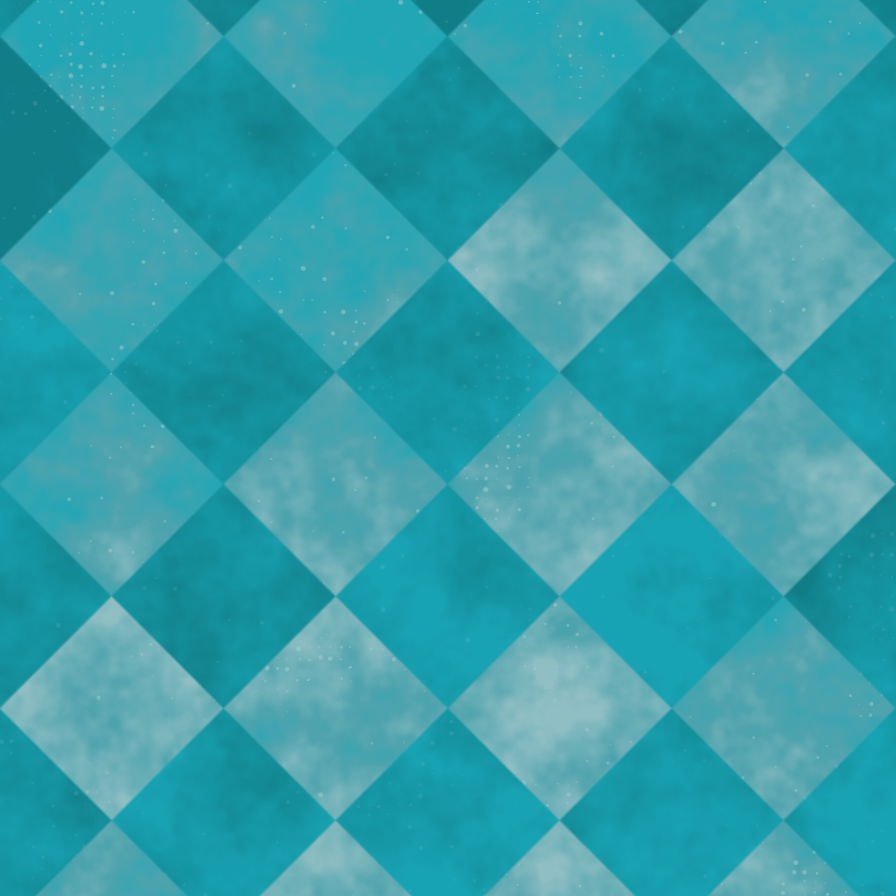
Reproduce this pattern procedurally as a WebGL 2 fragment shader.

```glsl
#version 300 es
precision highp float;
// Harlequin check of alternating pale and deep teal diamonds, four across and down.
// Each diamond takes its own tone, cloudy wear and pale specks from seeded noise;
// neighbouring diamonds are blended across a narrow soft edge.

uniform vec2 u_resolution;
out vec4 fragColor;

const float REPEATS = 4.0;                  // diamonds across and down
const vec2  ORIGIN = vec2(0.1245, 0.2095);  // centre of one pale diamond
const float EDGE_SOFTNESS = 0.0022;         // half width of the blend, canvas units
const float CLOUD_SCALE = 9.0;
const float GRAIN_SCALE = 85.0;
const float GRAIN_AMOUNT = 0.16;
const float SPECK_SCALE = 85.0;
const float SPECK_STRENGTH = 0.6;
const float FADE_DOWNWARD = 0.38;           // lower diamonds are lighter

const vec3 DEEP_SHADE  = vec3(0.065, 0.490, 0.530);
const vec3 DEEP_MID    = vec3(0.080, 0.570, 0.620);
const vec3 DEEP_BRIGHT = vec3(0.095, 0.640, 0.705);
const vec3 PALE_TEAL   = vec3(0.130, 0.650, 0.710);
const vec3 PALE_MID    = vec3(0.310, 0.640, 0.680);
const vec3 PALE_CHALK  = vec3(0.560, 0.745, 0.765);
const vec3 SPECK_COLOR = vec3(0.620, 0.790, 0.800);

float hash(vec2 p) {
    return fract(sin(dot(p, vec2(127.1, 311.7))) * 43758.5453);
}

float valueNoise(vec2 p) {
    vec2 i = floor(p);
    vec2 f = fract(p);
    f = f * f * (3.0 - 2.0 * f);
    float low  = mix(hash(i), hash(i + vec2(1.0, 0.0)), f.x);
    float high = mix(hash(i + vec2(0.0, 1.0)), hash(i + vec2(1.0, 1.0)), f.x);
    return mix(low, high, f.y);
}

float fbm(vec2 p) {
    float sum = 0.0;
    float amplitude = 0.5;
    for (int octave = 0; octave < 5; octave++) {
        sum += amplitude * valueNoise(p);
        p = mat2(1.6, 1.2, -1.2, 1.6) * p + 7.3;
        amplitude *= 0.5;
    }
    return sum / 0.96875;
}

vec3 ramp(vec3 low, vec3 mid, vec3 high, float t) {
    t = clamp(t, 0.0, 1.0) * 2.0;
    return t < 1.0 ? mix(low, mid, t) : mix(mid, high, t - 1.0);
}

// Soft round dots of random size, kept with probability "density".
float specks(vec2 p, float density) {
    vec2 cell = floor(p);
    float size = hash(cell + 3.7);
    vec2 centre = 0.35 + 0.3 * vec2(hash(cell + 11.3), hash(cell + 23.9));
    float radius = mix(0.12, 0.34, size * size);
    float dotMask = 1.0 - smoothstep(radius * 0.4, radius, length(fract(p) - centre));
    return dotMask * step(hash(cell + 41.1), density) * mix(0.4, 1.0, size);
}

// Surface colour of one diamond, identified by its integer tile coordinates.
vec3 tileColor(vec2 tile, vec2 uv) {
    bool isPale = mod(tile.x + tile.y, 2.0) < 0.5;
    float tone = hash(tile + 5.0) - 0.5;
    vec2 local = uv + 20.0 * vec2(hash(tile + 17.0), hash(tile + 31.0));

    // Broad clouds, finer mottling and grain
    float cloud = fbm(local * CLOUD_SCALE) - 0.5;
    float mottle = fbm(local * CLOUD_SCALE * 3.5 + 40.0) - 0.5;
    float grain = valueNoise(local * GRAIN_SCALE) - 0.5;
    float fade = FADE_DOWNWARD * (0.5 - uv.y);
    float wear = 1.15 * cloud + 0.45 * mottle + GRAIN_AMOUNT * grain + fade;

    vec3 color = isPale
        ? ramp(PALE_TEAL, PALE_MID, PALE_CHALK, 0.48 + 0.42 * tone + wear)
        : ramp(DEEP_SHADE, DEEP_MID, DEEP_BRIGHT, 0.54 + 0.60 * tone + wear);

    // Clustered specks, on some diamonds only
    float speckled = smoothstep(0.35, 0.9, hash(tile + 59.0));
    float cluster = smoothstep(0.48, 0.72, valueNoise(local * 13.0 + 70.0));
    float dots = specks(local * SPECK_SCALE, 0.6 * speckled * cluster);
    float strength = SPECK_STRENGTH * (isPale ? 1.0 : 0.25);
    return mix(color, SPECK_COLOR, dots * strength);
}

void main() {
    vec2 uv = gl_FragCoord.xy / u_resolution;

    // Diagonal axes turn the diamonds into unit squares
    vec2 p = (uv - ORIGIN) * REPEATS;
    vec2 q = vec2(p.x + p.y, p.x - p.y);
    vec2 tile = floor(q + 0.5);
    vec2 offset = q - tile;

    // Nearest neighbour and distance to the shared edge
    vec2 side = abs(offset.x) > abs(offset.y)
        ? vec2(sign(offset.x), 0.0)
        : vec2(0.0, sign(offset.y));
    float edge = (0.5 - max(abs(offset.x), abs(offset.y))) / (REPEATS * sqrt(2.0));

    float blend = smoothstep(-EDGE_SOFTNESS, EDGE_SOFTNESS, edge);
    vec3 color = mix(tileColor(tile + side, uv), tileColor(tile, uv), blend);
    fragColor = vec4(color, 1.0);
}
```
